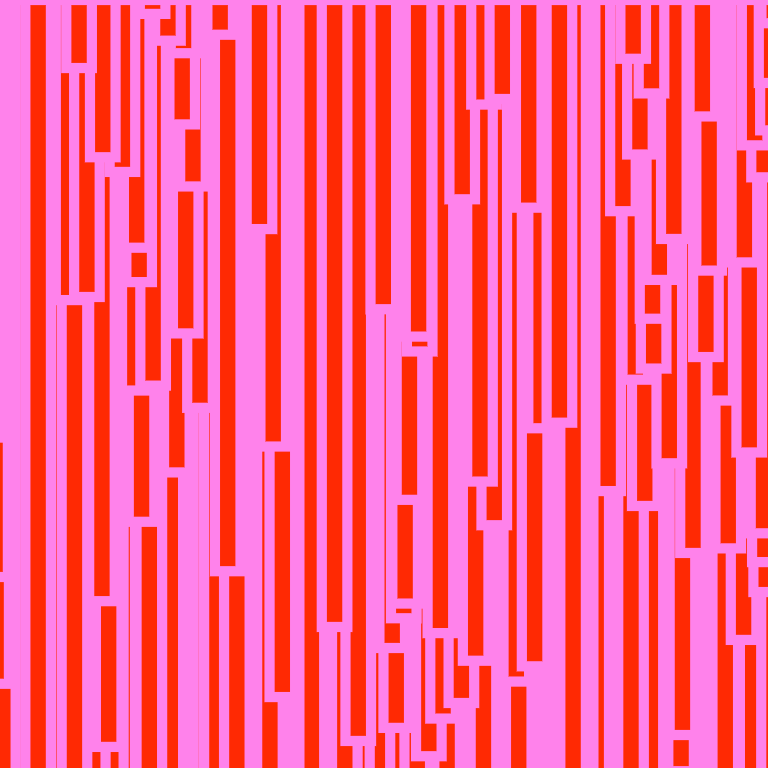
Give the GLSL for this pattern, as a WebGL 2 fragment shader.

```glsl
#version 300 es
precision highp float;
// Outlined vertical bars hang from the top edge, shorter ones over longer ones.
// Bars are sorted by length, so each pixel is composited front to back and
// the loop stops as soon as the pixel is fully covered.

uniform vec2 u_resolution;
out vec4 fragColor;

const vec3 PINK = vec3(1.0, 0.51, 0.92);
const vec3 RED = vec3(1.0, 0.16, 0.01);
const float BAR_WIDTH = 0.0333;      // measured between outline centres
const float OUTLINE = 0.0133;        // outline thickness
const float ENDS_PER_HEIGHT = 86.0;  // bar ends found within one canvas height
const float FIRST_LENGTH = 0.018;
const float SIDE_MARGIN = 0.025;     // lets bars be cut by the side edges
const int BAR_COUNT = 260;           // the surplus reaches below the canvas
const uint SEED = 1471u;

// Integer hash to a value in 0..1
float hash(uint n) {
    n = (n ^ 61u) ^ (n >> 16);
    n *= 9u;
    n ^= n >> 4;
    n *= 0x27d4eb2du;
    n ^= n >> 15;
    return float(n >> 8) / 16777216.0;
}

// Box distance with square corners; p.y is the depth below the top edge
float barDistance(vec2 p, float centre, float barLength) {
    float side = abs(p.x - centre) - 0.5 * BAR_WIDTH;
    return max(side, max(p.y - barLength, -p.y));
}

// Share of the pixel inside an edge
float coverage(float distance, float pixel) {
    return clamp(0.5 - distance / pixel, 0.0, 1.0);
}

void main() {
    vec2 p = gl_FragCoord.xy / u_resolution;
    p.y = 1.0 - p.y;
    float pixel = 1.0 / min(u_resolution.x, u_resolution.y);

    vec3 colour = vec3(0.0);
    float uncovered = 1.0;

    // Shortest bar first: it lies on top
    for (int i = 0; i < BAR_COUNT; i++) {
        uint id = SEED + 2u * uint(i);
        float centre = mix(-SIDE_MARGIN, 1.0 + SIDE_MARGIN, hash(id));
        float barLength = FIRST_LENGTH + (float(i) + hash(id + 1u)) / ENDS_PER_HEIGHT;

        float d = barDistance(p, centre, barLength);
        float outer = coverage(d - 0.5 * OUTLINE, pixel);
        float inner = coverage(d + 0.5 * OUTLINE, pixel);

        colour += uncovered * outer * mix(PINK, RED, inner);
        uncovered *= 1.0 - outer;
        if (uncovered < 0.002) break;
    }

    // Any remaining gap shows the ground
    fragColor = vec4(colour + uncovered * PINK, 1.0);
}
```
